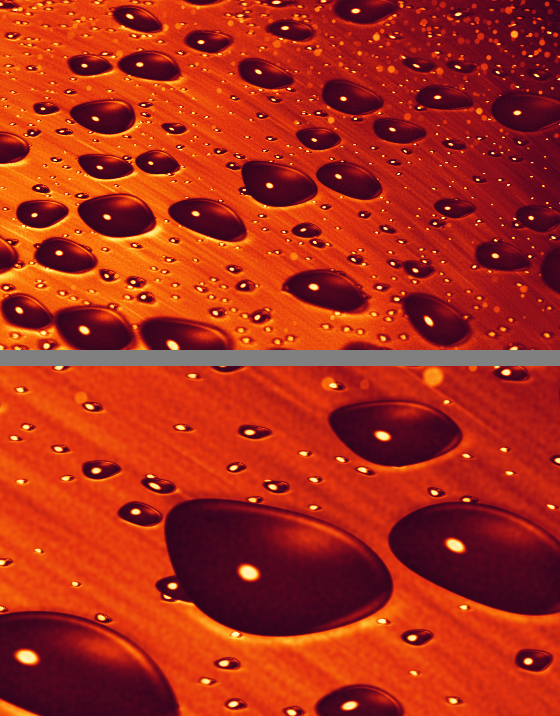
Top: the whole. Bottom: its middle third, enlarged.
This texture is drawn by a WebGL 2 fragment shader. Its source:

```glsl
#version 300 es
precision highp float;
// Water drops on a brushed metal sheet lit by a warm lamp from the lower left.
// Everything is accumulated as one "heat" value: sheet, scratches, bokeh, then
// jittered grids of drops; a colour ramp finally turns heat into colour.

uniform vec2 u_resolution;
out vec4 fragColor;

const vec3 RAMP[8] = vec3[8](
    vec3(0.12, 0.01, 0.08), vec3(0.24, 0.02, 0.11), vec3(0.41, 0.03, 0.11),
    vec3(0.62, 0.07, 0.09), vec3(0.89, 0.20, 0.06), vec3(0.98, 0.45, 0.04),
    vec3(0.99, 0.82, 0.24), vec3(1.00, 0.96, 0.74));
const float LAMP_HEAT = 0.82;          // heat of the sheet next to the lamp
const float SCRATCH_ANGLE = -0.50;     // direction of the brushing, radians
const float SCRATCH_GAIN = 0.13;
const float GRAIN_GAIN = 0.07;
const float FORESHORTEN = 0.30;        // squeezes rows toward the top
const float ROW_SLOPE = 0.14;          // rows of drops fall to the right
const float FOCUS_Y = 0.52;            // height of the sharpest band
const float DEFOCUS = 0.035;

vec3 hash3(vec2 p) {
    vec3 h = fract(p.xyx * vec3(0.1031, 0.1030, 0.0973));
    h += dot(h, h.yxz + 33.33);
    return fract((h.xxy + h.yzz) * h.zyx);
}

float cornerSlope(vec2 corner, vec2 offset) {
    return dot(hash3(corner).xy * 2.0 - 1.0, offset);
}

float gradientNoise(vec2 p) {
    vec2 i = floor(p), f = p - i, e = vec2(0.0, 1.0);
    vec2 u = f * f * f * (f * (f * 6.0 - 15.0) + 10.0);
    return mix(mix(cornerSlope(i, f), cornerSlope(i + e.yx, f - e.yx), u.x),
               mix(cornerSlope(i + e, f - e), cornerSlope(i + 1.0, f - 1.0), u.x), u.y);
}

float bump(float x) { return exp(-x * x); }

float softness(float y) {
    return 0.7 / u_resolution.y + 0.0008 + DEFOCUS * pow(abs(y - FOCUS_Y), 2.0);
}

// Lamp falloff with slightly curved brushing marks.
float sheet(vec2 p) {
    float heat = LAMP_HEAT - 0.14 * p.x * p.x - 0.12 * p.y * p.y - 0.10 * p.x * p.y;
    float c = cos(SCRATCH_ANGLE), s = sin(SCRATCH_ANGLE);
    vec2 q = vec2(c * p.x + s * p.y, c * p.y - s * p.x);
    q.y += 0.10 * q.x * q.x;
    float marks = gradientNoise(q * vec2(3.0, 42.0)) + 0.8 * gradientNoise(q * vec2(6.0, 110.0) + 40.0);
    float glints = smoothstep(0.28, 0.5, gradientNoise(q * vec2(4.0, 75.0) + 90.0));
    float focus = 1.0 - 0.6 * smoothstep(0.2, 0.5, abs(p.y - FOCUS_Y));
    return heat + focus * (SCRATCH_GAIN * marks + 0.12 * glints) + 0.14 * gradientNoise(p * 3.5);
}

// Out-of-focus lights, dense at the far edge and sparse at the near one.
float bokeh(float heat, vec2 p, float cell, float seed) {
    vec2 home = floor(p / cell);
    for (int k = 0; k < 9; k++) {
        vec2 id = home + vec2(k % 3, k / 3) - 1.0;
        vec3 h = hash3(id + seed), t = hash3(id + seed + 57.0);
        vec2 centre = (id + 0.1 + 0.8 * h.xy) * cell;
        float chance = 0.85 * smoothstep(0.62, 0.95, centre.y + 0.08 * centre.x)
                     + 0.22 * smoothstep(0.40, 0.10, centre.y);
        float radius = cell * mix(0.12, 0.27, t.x);
        float disc = 1.0 - smoothstep(0.6, 1.15, length(p - centre) / radius);
        float glow = mix(0.58, 0.95, t.y * t.y);
        heat = mix(heat, max(heat, glow), disc * step(h.z, chance) * mix(0.4, 1.0, t.z));
    }
    return heat;
}

// One drop: dark lens, warm upper side, rim light, lamp spot and bright foot.
float drop(float heat, vec2 d, vec2 r, vec3 h, float soft, float light) {
    float tilt = 0.35 * (h.x - 0.5);
    d = vec2(d.x + tilt * d.y, d.y - tilt * d.x);
    vec2 q = d / r;
    q += 0.13 * sin(q.yx * 2.2 + 6.28 * h.yz);
    float rad = length(q);
    float inside = 1.0 - smoothstep(-soft, soft, (rad - 1.0) * r.y);
    float blur = soft / r.y;
    float foot = bump((rad - 1.08) / (0.07 + blur)) * smoothstep(0.4, 1.0, -q.y + 0.3 * q.x);
    heat += 0.24 * light * foot - 0.10 * bump((rad - 1.03) / 0.08) * smoothstep(0.0, 1.0, q.y);

    float body = 0.11 + 0.12 * (1.0 - rad * rad) + 0.05 * gradientNoise(q * 2.0 + 20.0 * h.xy);
    body += 0.55 * light * bump(length((q - vec2(0.38, 0.58)) / vec2(0.42, 0.30)));
    body += 0.42 * light * bump((rad - 0.90) / 0.06) * smoothstep(0.1, 0.9, dot(q, vec2(0.35, 0.85)));
    body += 0.45 * bump((rad - 0.90) / 0.07) * smoothstep(0.80, 0.95, dot(q, vec2(0.78, -0.62)));
    float spotSize = 0.09 + 0.0026 / r.y + 0.5 * blur;
    vec2 spot = (q - vec2(-0.28, -0.04 + 0.25 * (h.z - 0.5))) / vec2(0.75, 1.0);
    body = mix(body, 1.14, 1.0 - smoothstep(0.5, 1.3, length(spot) / spotSize));
    return mix(heat, body, inside);
}

// Brick grid of drops; sizes holds the smallest and largest half width.
float dropLayer(float heat, vec2 p, vec2 cell, vec2 sizes, float fill, float seed) {
    vec2 g = vec2(p.x, p.y * (1.0 + FORESHORTEN * p.y) + ROW_SLOPE * p.x) / cell;
    float soft = softness(p.y), light = mix(1.0, 0.5, smoothstep(0.3, 1.5, p.x));
    for (int j = -1; j <= 1; j++) {
        float row = floor(g.y) + float(j);
        float x = g.x + 0.5 * mod(row, 2.0) + 0.4 * hash3(vec2(row, seed)).x;
        for (int i = -1; i <= 1; i++) {
            vec2 id = vec2(floor(x) + float(i), row);
            vec3 h = hash3(id + seed), t = hash3(id + seed + 131.0);
            if (h.z > fill) continue;
            float width = mix(sizes.x, sizes.y, pow(t.x, 1.2)) * (1.0 - 0.22 * clamp(row * cell.y, 0.0, 1.3));
            vec2 r = width * vec2(1.0, mix(0.54, 0.74, t.y));
            vec2 room = max(0.5 * cell - r, 0.0);
            vec2 d = (vec2(x, g.y) - id - 0.5) * cell - (2.0 * h.xy - 1.0) * room;
            heat = drop(heat, d, r, vec3(t.z, h.xy), soft, light);
        }
    }
    return heat;
}

void main() {
    vec2 p = gl_FragCoord.xy / u_resolution.y;
    float heat = sheet(p);
    heat = dropLayer(heat, p, vec2(0.045, 0.036), vec2(0.004, 0.010), 0.40, 11.0);
    heat = dropLayer(heat, p, vec2(0.105, 0.080), vec2(0.011, 0.028), 0.50, 29.0);
    heat = bokeh(heat, p, 0.048, 71.0);
    heat = bokeh(heat, p, 0.032, 83.0);
    heat = dropLayer(heat, p, vec2(0.26, 0.19), vec2(0.040, 0.140), 0.92, 47.0);
    heat += GRAIN_GAIN * gradientNoise(p * 170.0);

    float level = clamp(heat * 6.0, 0.0, 6.999);
    int stop = int(level);
    fragColor = vec4(mix(RAMP[stop], RAMP[stop + 1], fract(level)), 1.0);
}
```
